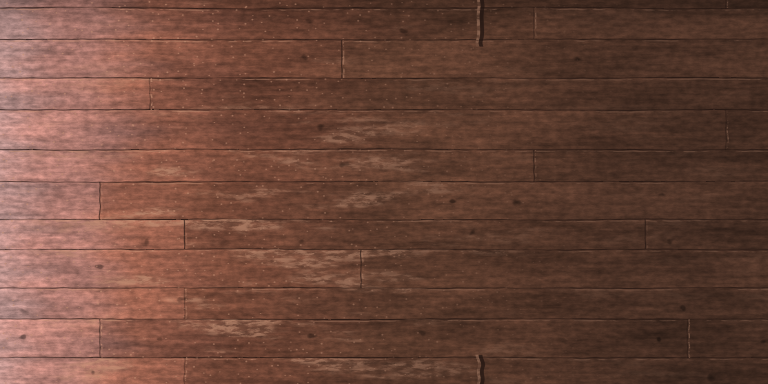
Give the GLSL for this texture, as a WebGL 1 fragment shader.

```glsl
precision highp float;
// Old painted floorboards: eleven staggered horizontal rows, lit from the left.
// A colour ramp is varied per board and by stretched gradient noise; scuffs,
// knots, paint chips, seams and butt joints are laid over it.

uniform vec2 u_resolution;

// Lengths are in canvas heights, measured from the top left corner.
const float PITCH = 0.0911;        // row height
const float FIRST_SEAM = 0.0161;
const float SEAM_ALTERNATE = 0.0047;
const float SEAM_SAG = 0.0065;     // middle rows sit lower
const float SEAM_WIDTH = 0.0013;   // half width
const float JOINT_WIDTH = 0.0013;  // half width
const float SPLIT_X = 1.255;       // broken board ends at top and bottom
const float CHIP_CELL = 0.045;
const float KNOT_CELL = 0.32;
const float SCUFF_AMOUNT = 0.75;
const float GRAIN = 0.30;
const float MOTTLE = 0.34;
const float CLOUD = 0.42;

const vec3 SHEEN  = vec3(0.74, 0.58, 0.56);
const vec3 ROSE   = vec3(0.66, 0.46, 0.42);
const vec3 RUST   = vec3(0.56, 0.35, 0.28);
const vec3 BROWN  = vec3(0.42, 0.26, 0.20);
const vec3 UMBER  = vec3(0.345, 0.225, 0.17);
const vec3 SHADOW = vec3(0.275, 0.182, 0.14);
const vec3 GROOVE = vec3(0.13, 0.08, 0.065);
const vec3 BARE   = vec3(0.70, 0.51, 0.41);

float hash(vec2 p) {
  return fract(sin(dot(p, vec2(127.1, 311.7))) * 4375.85);
}

float corner(vec2 cell, vec2 offset) {
  float a = 6.2832 * hash(cell);
  return dot(vec2(cos(a), sin(a)), offset);
}

// Gradient noise, roughly -0.7 to 0.7
float noise(vec2 p) {
  vec2 i = floor(p), f = p - i, e = vec2(1.0, 0.0);
  vec2 w = f * f * f * (f * (f * 6.0 - 15.0) + 10.0);
  return mix(mix(corner(i, f), corner(i + e.xy, f - e.xy), w.x),
             mix(corner(i + e.yx, f - e.yx), corner(i + 1.0, f - 1.0), w.x), w.y);
}

float fbm(vec2 p) {
  float sum = 0.0, amp = 0.6;
  for (int i = 0; i < 4; i++) {
    sum += amp * noise(p);
    p = p * 2.03 + 17.3;
    amp *= 0.55;
  }
  return sum;
}

float stroke(float d, float halfWidth, float px) {
  return 1.0 - smoothstep(halfWidth - 0.7 * px, halfWidth + 0.7 * px, abs(d));
}

float seamY(float row) {
  float sag = exp(-0.5 * (row - 5.0) * (row - 5.0));
  return FIRST_SEAM + PITCH * row + SEAM_ALTERNATE * cos(3.14159 * row) + SEAM_SAG * sag;
}

// Joints step leftwards in the upper rows and zigzag in the lower ones.
float jointX(float row) {
  float a = abs(mod(row - 5.0, 4.0) - 2.0);
  return 2.0 * (row < 4.5 ? fract(0.695 - 0.25 * row) : 0.47 - 0.29 * a + 0.06 * a * a);
}

vec3 lightRamp(float u) {
  vec3 c = mix(SHEEN, ROSE, smoothstep(-0.04, 0.07, u));
  c = mix(c, RUST, smoothstep(0.08, 0.20, u));
  c = mix(c, BROWN, smoothstep(0.20, 0.33, u));
  c = mix(c, UMBER, smoothstep(0.32, 0.55, u));
  return mix(c, SHADOW, smoothstep(0.57, 0.92, u));
}

void main() {
  float px = 1.0 / u_resolution.y;
  vec2 p = vec2(gl_FragCoord.x, u_resolution.y - gl_FragCoord.y) * px;
  float y = p.y + 0.004 * noise(vec2(p.x * 2.5, p.y * 5.0)) + 0.0015 * noise(p * 30.0);

  // Row and board under this point
  float row = floor((y - FIRST_SEAM) / PITCH);
  row += step(seamY(row + 1.0), y) - step(y, seamY(row));
  float above = y - seamY(row), edge = min(above, seamY(row + 1.0) - y);
  float dx = p.x - jointX(row) + 0.004 * noise(vec2(row, y * 40.0));
  float side = step(0.0, dx), tone = hash(vec2(row, side + 7.0)) - 0.5;

  // Light falloff, board tone and grain
  float cloud = fbm(vec2(p.x * 2.4, y * 10.0) + row * 3.7);
  vec3 color = lightRamp(p.x * 0.5 + 0.10 * cloud + 0.05 * tone + 0.04 * (side - 0.5));
  color *= 1.0 + 0.16 * tone + CLOUD * cloud + GRAIN * fbm(vec2(p.x * 6.0, y * 70.0) + row * 9.7);
  color *= 1.0 + MOTTLE * fbm(p * vec2(42.0, 80.0));
  color *= mix(0.78, 1.0, smoothstep(0.0, 0.08, p.y));

  // Scuffed paint, mostly left of centre and on the upper half of boards
  float zone = smoothstep(-0.1, 0.4, p.x) * (1.0 - 0.75 * smoothstep(0.95, 1.5, p.x));
  zone *= 0.4 + 0.6 * smoothstep(0.2, 0.42, p.y);
  float wear = fbm(vec2(p.x * 2.8, y * 17.0) + row * 5.3) + 0.22 * exp(-above * 28.0);
  float flakes = smoothstep(-0.2, 0.25, fbm(p * vec2(26.0, 85.0)));
  vec3 bare = BARE * mix(1.1, 0.68, smoothstep(0.2, 1.7, p.x));
  color = mix(color, bare, SCUFF_AMOUNT * zone * (0.2 + 0.8 * flakes) * smoothstep(0.13, 0.42, wear));

  // Knots
  vec2 cell = vec2(floor(p.x / KNOT_CELL), row);
  float seed = hash(cell + 31.0);
  vec2 at = vec2((cell.x + 0.15 + 0.7 * hash(cell + 5.0)) * KNOT_CELL, PITCH * (0.3 + 0.4 * hash(cell + 9.0)));
  float knot = length((vec2(p.x, above) - at) * vec2(0.7, 1.0)) + 0.008 * noise(p * 70.0);
  color *= 1.0 - 0.34 * step(0.62, seed) * (1.0 - smoothstep(0.001, 0.012 * seed, knot));

  // Chips of paint, in a coarse and a fine layer
  for (int i = 0; i < 2; i++) {
    float size = CHIP_CELL / (1.0 + float(i));
    cell = floor(p / size) + 40.0 * float(i);
    seed = hash(cell + 53.0);
    at = 0.15 + 0.7 * vec2(hash(cell + 2.0), hash(cell + 8.0));
    float chip = stroke(length((fract(p / size) - at) * size * vec2(0.4 + seed * 0.5, 1.0)), 0.0022 * seed * seed, px);
    color = mix(color, bare, 0.65 * chip * step(0.68, seed) * smoothstep(1.9, 0.7, p.x));
  }

  // Seams: an uneven dark groove with a broken pale lip
  float broken = noise(vec2(p.x * 7.0, row * 4.7)) + 0.5 * noise(vec2(p.x * 40.0, row * 8.3));
  float lip = stroke(above - 0.0045, 0.0014, px) * smoothstep(-0.1, 0.5, broken + 0.4 * flakes - 0.1);
  color = mix(color, bare, 0.55 * lip);
  color = mix(color, GROOVE, stroke(edge, SEAM_WIDTH, px) * clamp(0.58 + 0.6 * broken, 0.15, 0.85));

  // Butt joints, with a second one in some lower rows
  float hasNext = step(4.5, row) * step(mod(row, 3.0), 0.5);
  float gap = mix(dx, dx - 1.2 - 0.11 * (row - 6.0), hasNext * step(0.5, dx));
  color = mix(color, bare, stroke(gap - 0.005, 0.0016, px) * flakes * (0.3 + 0.6 * hash(vec2(row, 61.0))));
  color = mix(color, GROOVE, stroke(gap, JOINT_WIDTH, px) * (0.25 + 0.5 * hash(vec2(row, 23.0))));

  // Split board ends: a dark slot with a splintered pale side
  float slot = p.x - SPLIT_X + 0.012 * noise(vec2(2.0, p.y * 32.0));
  float ends = 1.0 - smoothstep(0.120, 0.120 + px, p.y) * (1.0 - smoothstep(0.925 - px, 0.925, p.y));
  color = mix(color, bare, 0.85 * ends * stroke(slot + 0.009, 0.004, px) * (0.3 + 0.7 * flakes));
  color = mix(color, GROOVE, 0.75 * ends * stroke(slot, 0.005, px));
  gl_FragColor = vec4(clamp(color, 0.0, 1.0), 1.0);
}
```
